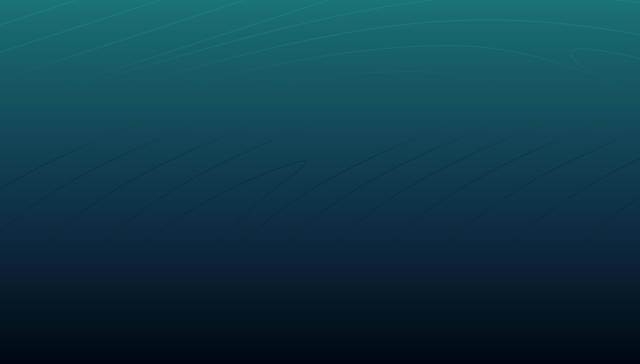
Reproduce this background procedurally as a WebGL 1 fragment shader.

```glsl
precision highp float;
// A deep-water backdrop: a vertical teal-to-black gradient crossed by hairlines.
// Pale arcs sweep over the top and dark slanted strands fade through the middle.
// Each hairline is an implicit curve, divided by its gradient to give a distance.

uniform vec2 u_resolution;

#define GRID vec2(768.0, 438.0)   // canvas size in design units, y downwards
#define LINE_WIDTH 1.1
#define PALE_STRENGTH 0.42
#define DARK_STRENGTH 0.40
#define PALE_COLOR vec3(0.13, 0.56, 0.54)
#define DARK_COLOR vec3(0.025, 0.12, 0.20)
#define ARCH_SLOPE 0.36
#define ARCH_ROUNDNESS 311.0

float pixelSize;

float ramp(float a, float b, float x) {
  return clamp((x - a) / (b - a), 0.0, 1.0);
}

// Coverage of a hairline at a signed distance
float hairline(float dist) {
  float edge = 0.5 * (LINE_WIDTH + pixelSize) - abs(dist);
  return clamp(edge / pixelSize, 0.0, min(1.0, LINE_WIDTH / pixelSize));
}

// Parabola across^2 = bend * along, with the gradients of both coordinates
float hook(float across, float along, float bend, vec2 gradAcross, vec2 gradAlong) {
  vec2 grad = 2.0 * across * gradAcross - bend * gradAlong;
  return hairline((across * across - bend * along) / max(length(grad), 0.001));
}

// Vertical gradient, depth running from 0 at the top to 1 at the bottom
vec3 waterColor(float depth) {
  vec3 c = mix(vec3(0.105, 0.455, 0.465), vec3(0.095, 0.405, 0.430), ramp(0.0, 0.085, depth));
  c = mix(c, vec3(0.085, 0.335, 0.380), ramp(0.085, 0.24, depth));
  c = mix(c, vec3(0.070, 0.270, 0.335), ramp(0.24, 0.385, depth));
  c = mix(c, vec3(0.058, 0.210, 0.285), ramp(0.385, 0.535, depth));
  c = mix(c, vec3(0.045, 0.138, 0.228), ramp(0.535, 0.71, depth));
  c = mix(c, vec3(0.025, 0.100, 0.150), ramp(0.71, 0.82, depth));
  c = mix(c, vec3(0.005, 0.055, 0.095), ramp(0.82, 0.94, depth));
  return mix(c, vec3(0.0, 0.030, 0.075), ramp(0.94, 1.0, depth));
}

// Pale sweeps: slanted lines at the left, nested arches, one hook at the right
float paleLines(vec2 p) {
  float cover = 0.0;
  for (int i = 0; i < 4; i++) {
    float lineY = 30.0 + 33.0 * float(i) - 0.327 * p.x;
    cover = max(cover, hairline((p.y - lineY) * 0.95));
  }
  for (int i = -1; i < 3; i++) {
    float k = float(i);
    float dx = p.x - (585.0 - 45.0 * k);
    float steep = ARCH_SLOPE * (dx > 0.0 ? 1.0 + 1.2 * max(k, 0.0) : 1.0);
    float reach = length(vec2(dx, ARCH_ROUNDNESS));
    float archY = 24.0 + 31.0 * k + steep * (reach - ARCH_ROUNDNESS);
    cover = max(cover, hairline((p.y - archY) / length(vec2(1.0, steep * dx / reach))));
  }
  float along = p.x - 685.0;
  float across = p.y - 64.0 - 0.39 * along;
  cover = max(cover, hook(across, along, 8.1, vec2(-0.39, 1.0), vec2(1.0, 0.0)));
  return cover * (1.0 - smoothstep(35.0, 112.0, p.y));
}

// Dark strands: one bent slant shared by two groups and the hook between them
float darkLines(vec2 p) {
  float rise = 240.0 - p.y;
  float foot = p.x - rise * (1.5 + 0.006 * rise);
  vec2 footGrad = vec2(1.0, 1.5 + 0.012 * rise);
  float scale = 1.0 / length(footGrad);
  float cover = hook(foot - 283.0, 46.0 - rise, 21.0, footGrad, vec2(0.0, 1.0));
  for (int i = 0; i < 4; i++) {
    cover = max(cover, hairline((foot + 20.0 - 70.0 * float(i)) * scale));
  }
  for (int i = 0; i < 7; i++) {
    float k = float(i);
    float strandFoot = 355.0 + 50.0 * k + 3.0 * k * k;
    cover = max(cover, hairline((foot - strandFoot) * scale));
  }
  return cover * smoothstep(140.0, 200.0, p.y) * (1.0 - smoothstep(265.0, 325.0, p.y));
}

void main() {
  vec2 uv = gl_FragCoord.xy / u_resolution;
  vec2 p = vec2(uv.x, 1.0 - uv.y) * GRID;
  pixelSize = GRID.y / u_resolution.y;

  vec3 color = waterColor(1.0 - uv.y);
  color = mix(color, PALE_COLOR, PALE_STRENGTH * paleLines(p));
  color = mix(color, DARK_COLOR, DARK_STRENGTH * darkLines(p));

  // Thin darker rim along the bottom edge
  color = mix(color, vec3(0.0, 0.01, 0.06), 0.8 * smoothstep(432.5, 435.0, p.y));
  gl_FragColor = vec4(color, 1.0);
}
```
